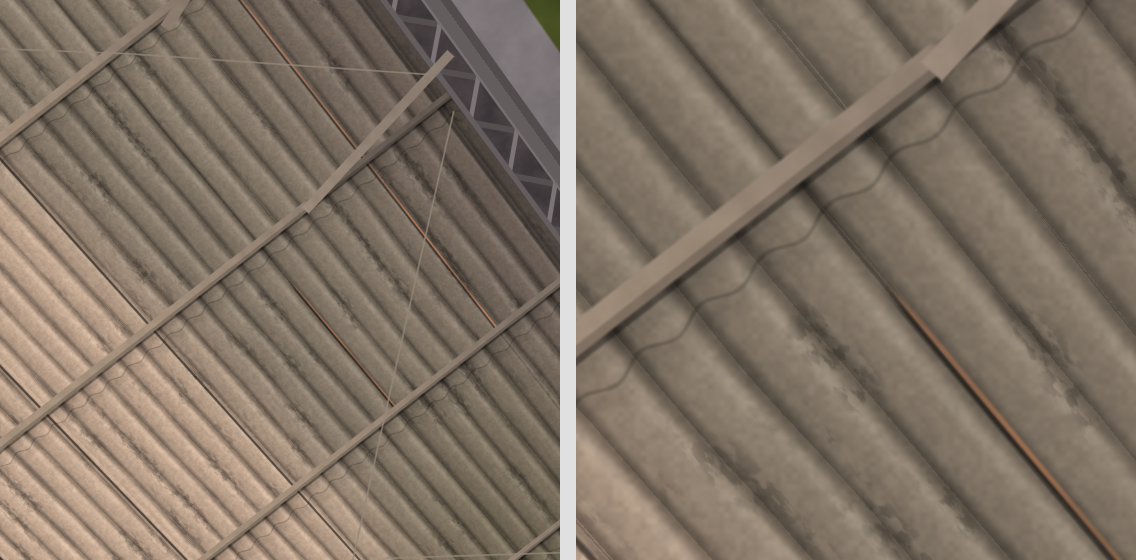
Left: the whole. Right: its middle third, enlarged.
This texture is drawn by a three.js fragment shader. Its source:

```glsl
// Underside of a weathered corrugated roof: ridges fan slightly toward the lower right
// and widen toward the upper right, crossed by purlins and wires, with an edge truss.
// Roof space is (s, y): s runs across the ridges, y runs along them.
varying vec2 vUv;

const float SHEET = 0.24;
const float PITCH = 0.048;
const float WIDEN = 0.30;
const float SOFT = 0.0014;

float hash(vec2 p) {
  return fract(sin(dot(p, vec2(127.1, 311.7))) * 43758.55);
}
float noise(vec2 p) {
  vec2 i = floor(p), f = fract(p);
  f = f * f * (3.0 - 2.0 * f);
  return mix(mix(hash(i), hash(i + vec2(1, 0)), f.x),
             mix(hash(i + vec2(0, 1)), hash(i + vec2(1, 1)), f.x), f.y);
}
float fbm(vec2 p) {
  float sum = 0.0, amp = 0.5;
  for (int i = 0; i < 4; i++) {
    sum += amp * noise(p);
    p = p * 2.03 + 17.0;
    amp *= 0.5;
  }
  return sum;
}
float band(float d, float halfWidth) {
  return 1.0 - smoothstep(halfWidth - SOFT, halfWidth + SOFT, abs(d));
}
float segment(vec2 p, vec2 a, vec2 b) {
  vec2 e = b - a, q = p - a;
  return length(q - e * clamp(dot(q, e) / dot(e, e), 0.0, 1.0));
}
// Distance to a bar with square ends
float bar(vec2 p, vec2 a, vec2 b, float halfWidth) {
  vec2 e = normalize(b - a), q = p - a;
  float along = dot(q, e), past = max(-along, along - length(b - a));
  return max(abs(q.y * e.x - q.x * e.y), past + halfWidth);
}
vec2 roofSpace(vec2 p) {
  vec2 q = p - 0.5;
  float y = dot(q, vec2(0.643, -0.766));
  return vec2(dot(q, vec2(0.766, 0.643)) / (1.0 - y / 7.0), y);
}
// Height of purlin i on the slanted axis, closer together further down
float purlinLevel(float i) {
  return 0.75 - 0.5735 * i + 0.0285 * i * i;
}

// Light falls from warm lower left to dim upper right
vec3 roofLight(vec2 p, float s) {
  vec3 peach = vec3(0.735, 0.63, 0.545), taupe = vec3(0.52, 0.47, 0.41);
  vec3 umber = vec3(0.42, 0.37, 0.335), olive = vec3(0.43, 0.39, 0.31);
  vec3 c = mix(peach, taupe, smoothstep(-0.30, -0.08, s + 0.10 * (p.y - 0.4)));
  c = mix(c, umber, smoothstep(0.08, 0.42, s));
  return mix(c, olive, 0.75 * smoothstep(0.5, -0.1, p.y) * smoothstep(0.55, 0.9, p.x));
}

vec3 corrugation(vec2 p, vec2 r, float level) {
  // Bay number and drop below the purlin above it
  float bay = 0.0, drop = 1.0;
  for (int i = 0; i < 4; i++) {
    float below = purlinLevel(float(i)) - level;
    if (below > 0.0) { bay = float(i) + 1.0; drop = below / 1.27; }
  }
  float across = r.x - 0.012, v = across / SHEET;
  float ridge = log(1.0 + WIDEN * across) / (WIDEN * PITCH);
  ridge += 0.10 * (noise(vec2(r.y * 9.0, floor(ridge))) - 0.5) + 0.1 * (hash(vec2(bay, 3.0)) - 0.5);
  float f = fract(ridge), edge = min(f, 1.0 - f);
  vec3 c = roofLight(p, r.x);
  c *= 0.97 + 0.06 * hash(vec2(floor(v), bay));

  // Broad flank, thin pale crest beside a narrow dark groove
  float uneven = noise(vec2(r.y * 22.0, floor(ridge + 0.5) * 3.7));
  float groove = smoothstep(0.21, 0.02, edge) * (0.75 + 0.4 * uneven);
  c *= 0.93 + 0.12 * smoothstep(0.1, 0.7, f) - 0.27 * groove;
  float crest = exp(-pow((f - 0.74) / 0.10, 2.0));
  c += vec3(0.05, 0.052, 0.052) * crest * (0.6 + 0.7 * noise(vec2(r.y * 30.0, floor(ridge))));

  // Streaks, faint dirt near the grooves and grain
  float dirt = smoothstep(0.48, 0.68, fbm(r * vec2(20.0, 9.0) + bay * 5.0));
  float speck = smoothstep(0.38, 0.62, fbm(r * vec2(210.0, 110.0)));
  c *= 0.95 + 0.10 * fbm(vec2(r.x * 90.0, r.y * 12.0));
  c *= 1.0 - 0.20 * dirt * speck * smoothstep(0.0, 0.3, 0.45 - edge);
  c *= 0.93 + 0.08 * noise(p * 300.0) + 0.06 * noise(p * 150.0);

  // Purlin shadow and wavy end of the overlapping sheet
  float lap = drop - 0.033 - 0.0035 * cos(6.2832 * (f - 0.62));
  c *= 1.0 - 0.30 * smoothstep(0.034, 0.008, drop) * (0.55 + 0.45 * groove);
  c *= 1.0 - 0.17 * band(lap, 0.0012) - 0.07 * smoothstep(0.016, 0.0, abs(lap - 0.006));

  // Sheet joints: dark gaps on the bright side, some glowing copper
  float joint = floor(v + 0.5), gap = (v - joint) * SHEET;
  float dark = mix(0.55, 0.18, step(-0.5, joint));
  c *= 1.0 - dark * band(gap, 0.0020);
  c *= 1.0 + 0.10 * step(joint, -0.5) * band(gap - 0.006, 0.003);
  float lit = step(-0.5, joint) * step(joint, 1.5) * step(-0.28, level);
  lit *= mix(smoothstep(0.10, 0.06, level), 1.0, step(0.5, joint));
  float glow = 0.30 + 0.70 * noise(vec2(r.y * 14.0, joint));
  c *= 1.0 - 0.45 * lit * band(gap + 0.002, 0.002);
  c = mix(c, vec3(0.80, 0.53, 0.37), lit * glow * band(gap - 0.001, 0.0016));
  c *= 1.0 - 0.3 * band(r.x - 0.411, 0.003);
  return c * (1.0 - 0.22 * smoothstep(0.38, 0.44, r.x));
}

vec3 beam(vec3 c, float d, float halfWidth, vec3 paint) {
  c = mix(c, c * 0.55, 0.8 * band(d + 0.003, halfWidth + 0.001));
  float lower = smoothstep(-0.2, -0.5, d / halfWidth);
  return mix(c, paint * (1.04 - 0.2 * lower), band(d, halfWidth));
}

vec3 truss(vec3 c, vec2 p, vec2 r) {
  vec3 steel = vec3(0.39, 0.365, 0.37), gloom = vec3(0.27, 0.24, 0.25);
  vec3 concrete = vec3(0.49, 0.46, 0.47), grass = vec3(0.27, 0.30, 0.13);
  c = mix(c, gloom * (0.8 + 0.4 * fbm(p * 40.0)), smoothstep(0.438, 0.442, r.x));
  float cell = fract(r.y / 0.117), inside = step(0.445, r.x) * step(r.x, 0.505);
  float across = (r.x - 0.447) / 0.053;
  c = mix(c, steel * 0.85, inside * band((cell - 0.5 * across - 0.08) * 0.09, 0.006));
  c = mix(c, steel * 1.25, inside * band((cell + 0.4 * across - 0.98) * 0.09, 0.0045));
  c = mix(c, steel, band(r.x - 0.446, 0.005));
  vec3 yard = mix(concrete, grass, smoothstep(0.642, 0.648, r.x));
  c = mix(c, yard * (0.88 + 0.24 * fbm(p * 22.0)), smoothstep(0.538, 0.542, r.x));
  c = mix(c, steel * (1.0 - 0.18 * step(0.526, r.x)), band(r.x - 0.52, 0.021));
  return mix(c, steel * 1.2, band(r.x - 0.501, 0.002));
}

void main() {
  vec2 p = vUv, r = roofSpace(p);
  float level = p.y - 0.78 * p.x;
  vec3 c = corrugation(p, r, level);

  // Purlins, thinner further down; the second one dims behind its branch
  vec3 paint = mix(vec3(0.62, 0.545, 0.47), vec3(0.48, 0.43, 0.39), smoothstep(-0.3, 0.4, r.x));
  paint *= 0.93 + 0.14 * fbm(p * 60.0);
  for (int i = 0; i < 4; i++) {
    float n = float(i), behind = i == 1 ? smoothstep(0.12, 0.13, r.x) : 0.0;
    float halfWidth = 0.0105 - 0.0017 * n - 0.002 * behind;
    c = beam(c, (level - purlinLevel(n)) / 1.27, halfWidth, paint * (1.0 - 0.22 * behind));
  }
  c = truss(c, p, r);
  c = beam(c, bar(p, vec2(0.545, 0.624), vec2(0.805, 0.905), 0.0085), 0.0085, paint * 1.1);
  c = beam(c, bar(p, vec2(0.335, 1.01), vec2(0.295, 0.95), 0.010), 0.010, paint);

  // Bracing wires
  float wire = min(segment(p, vec2(0.0, 0.913), vec2(0.23, 0.904)),
                   segment(p, vec2(0.23, 0.904), vec2(0.765, 0.867)));
  wire = min(wire, segment(p, vec2(0.81, 0.80), vec2(0.69, 0.27)));
  wire = min(wire, segment(p, vec2(0.69, 0.27), vec2(0.63, 0.0)));
  wire = min(wire, segment(p, vec2(0.69, 0.003), vec2(1.0, 0.013)));
  c = mix(c, vec3(0.58, 0.53, 0.47), 0.8 * band(wire, 0.0015));
  gl_FragColor = vec4(c, 1.0);
}
```
